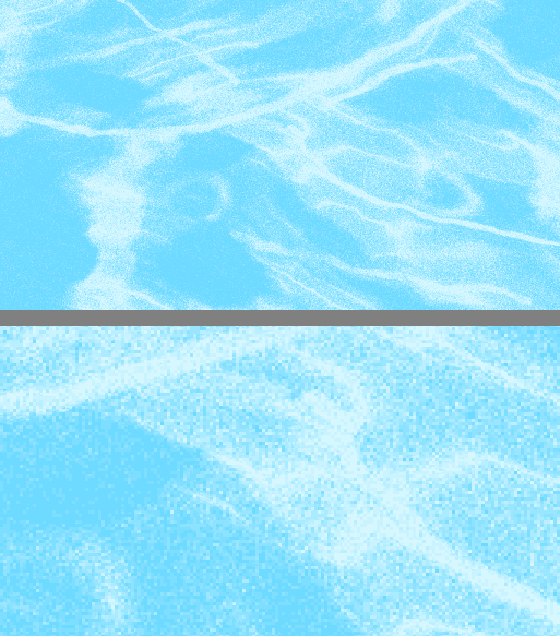
Top, the full canvas; bottom, a detail of the centre.
Give the GLSL for this texture, as a Shadertoy shader.

```glsl
#define DEEP vec3(0.430, 0.853, 1.0)
#define FOAM vec3(0.845, 0.970, 1.0)
#define GRAIN_ROWS 284.0
#define GRAIN_DOTS 7
#define WARP 0.070
#define HAZE 0.38
#define RIPPLE 0.60

float hash(vec2 p) {
    vec3 q = fract(p.xyx * 0.1031);
    q += dot(q, q.yzx + 33.33);
    return fract((q.x + q.y) * q.z);
}

float noise(vec2 p) {
    vec2 cell = floor(p), f = fract(p);
    f = f * f * (3.0 - 2.0 * f);
    return mix(mix(hash(cell), hash(cell + vec2(1, 0)), f.x),
               mix(hash(cell + vec2(0, 1)), hash(cell + vec2(1, 1)), f.x), f.y);
}

vec2 turn(vec2 p, float angle) {
    float c = cos(angle), s = sin(angle);
    return vec2(c * p.x + s * p.y, c * p.y - s * p.x);
}

// Octaves keep nearly the same heading, so stretched input stays streaky
float fbm(vec2 p) {
    float sum = 0.0, gain = 0.533;
    for (int i = 0; i < 4; i++) {
        sum += gain * noise(p);
        p = 2.0 * turn(p, 0.12) + 17.3;
        gain *= 0.5;
    }
    return sum;
}

// Hazy streaks with two sizes of thin crests, drawn out along one direction
float streaks(vec2 p, float angle) {
    vec2 q = turn(p, angle) * vec2(2.4, 9.5) + 40.0;
    q.y += 1.6 * noise(q * vec2(0.9, 0.3) + 9.0);
    float haze = smoothstep(0.32, 0.70, fbm(q));
    float crests = 0.0;
    for (int i = 0; i < 2; i++) {
        vec2 scale = vec2(1.0, 1.1) * (1.0 + 0.9 * float(i));
        float ridge = 1.0 - abs(2.0 * noise(q * scale + 70.0) - 1.0);
        crests = max(crests, pow(ridge, 8.0) * (1.0 - 0.25 * float(i)));
    }
    return 0.06 + HAZE * haze + RIPPLE * crests * (0.15 + haze);
}

// Filled ellipse with a fairly soft edge
float patchAt(vec2 p, vec2 center, vec2 radii, float angle) {
    return 1.0 - smoothstep(0.78, 1.17, length(turn(p - center, angle) / radii));
}

// Elliptic rim, strongest toward its right end
float crescent(vec2 p, vec2 center, vec2 radii, float angle) {
    vec2 q = turn(p - center, angle) / radii;
    float d = (length(q) - 1.0) / 0.2;
    return exp(-d * d) * (0.3 + 0.7 * smoothstep(-0.3, 0.8, q.x));
}

// Line along a quadratic curve that swells and thins, with a crisp core and faint halo
float vein(vec2 p, vec2 a, vec2 b, vec2 c, float width) {
    float d = 10.0;
    vec2 prev = a;
    for (int i = 1; i <= 16; i++) {
        float t = float(i) / 16.0;
        vec2 next = mix(mix(a, b, t), mix(b, c, t), t);
        vec2 e = next - prev, q = p - prev;
        d = min(d, length(q - e * clamp(dot(q, e) / dot(e, e), 0.0, 1.0)));
        prev = next;
    }
    d /= width * (0.45 + 0.9 * noise(p * 6.0 + 5.0));
    return max(1.0 - smoothstep(0.45, 1.2, d), 0.32 * exp(-0.7 * d));
}

float screen(float a, float b) {
    return 1.0 - (1.0 - a) * (1.0 - b);
}

float waterLight(vec2 p) {
    vec2 sway = vec2(fbm(p * vec2(4.0, 12.0) + 3.0), fbm(p * vec2(5.0, 7.0) + 31.0)) - 0.5;
    vec2 w = p + WARP * sway;
    vec2 ragged = p + WARP * sway * vec2(3.2, 1.8);

    // Rising streaks above the main vein, falling ones below
    float above = smoothstep(-0.06, 0.06, w.y - 0.35 * w.x - 0.33);
    float right = smoothstep(1.40, 1.55, w.x);
    float light = mix(streaks(w, -0.48), streaks(w, 0.40), above * (1.0 - right));
    float breakup = mix(fbm(turn(w, -0.6) * vec2(4.5, 15.0) + 55.0),
                        fbm(turn(w, 0.35) * vec2(4.5, 15.0) + 25.0), above);
    breakup = smoothstep(0.33, 0.62, breakup);

    // Calm dark pools
    float pool = patchAt(ragged, vec2(0.06, 0.24), vec2(0.24, 0.35), 0.0);
    pool = max(pool, patchAt(ragged, vec2(0.36, 0.71), vec2(0.22, 0.08), -0.35));
    pool = max(pool, patchAt(ragged, vec2(0.69, 0.51), vec2(0.13, 0.055), 0.0));
    pool = max(pool, patchAt(ragged, vec2(0.70, 0.14), vec2(0.18, 0.10), -0.2));
    pool = max(pool, patchAt(ragged, vec2(1.75, 0.92), vec2(0.14, 0.12), 0.0));
    pool = max(pool, 0.8 * patchAt(ragged, vec2(1.50, 0.66), vec2(0.22, 0.05), -0.35));
    pool = max(pool, 0.8 * patchAt(ragged, vec2(1.63, 0.35), vec2(0.14, 0.05), -0.25));
    light *= 1.0 - 0.93 * pool;

    // Broad cloudy glows; the tall column keeps most of its body
    float glow = 0.65 * patchAt(ragged, vec2(0.64, 0.66), vec2(0.20, 0.075), 0.1);
    glow = max(glow, 0.70 * patchAt(ragged, vec2(1.80, 0.47), vec2(0.09, 0.18), 0.0));
    glow = max(glow, 0.60 * patchAt(ragged, vec2(0.06, 0.85), vec2(0.06, 0.20), -0.2));
    glow = max(glow, 0.60 * patchAt(ragged, vec2(0.88, 0.54), vec2(0.12, 0.05), -0.7));
    glow *= 0.2 + 0.8 * breakup;
    float column = patchAt(ragged, vec2(0.38, 0.22), vec2(0.095, 0.36), -0.13);
    glow = max(glow, column * (0.40 + 0.30 * breakup));
    light = screen(light, glow);

    // Fainter filaments and rims
    float thin = vein(w, vec2(0.12, 0.80), vec2(0.45, 0.87), vec2(0.76, 0.96), 0.019);
    thin = max(thin, vein(w, vec2(0.33, 1.02), vec2(0.55, 0.90), vec2(0.76, 0.74), 0.015));
    thin = max(thin, vein(w, vec2(1.54, 0.86), vec2(1.64, 0.80), vec2(1.82, 0.66), 0.017));
    thin = max(thin, vein(w, vec2(0.74, 0.24), vec2(1.08, 0.18), vec2(1.70, 0.02), 0.015));
    thin = max(thin, crescent(w, vec2(0.63, 0.36), vec2(0.09, 0.075), 0.0));
    thin = max(thin, crescent(w, vec2(1.37, 0.39), vec2(0.17, 0.06), -0.38));
    light = screen(light, 0.72 * thin * (0.3 + 0.7 * breakup));

    // Main bright veins
    float bold = vein(w, vec2(-0.02, 0.66), vec2(0.20, 0.55), vec2(0.52, 0.555), 0.019);
    bold = max(bold, vein(w, vec2(0.52, 0.555), vec2(0.90, 0.60), vec2(1.55, 1.0), 0.023));
    bold = max(bold, vein(w, vec2(1.04, 0.64), vec2(1.16, 0.77), vec2(1.52, 0.81), 0.017));
    bold = max(bold, vein(w, vec2(0.94, 0.57), vec2(1.10, 0.31), vec2(1.82, 0.21), 0.014));
    bold = max(bold, patchAt(w, vec2(0.0, 0.62), vec2(0.09, 0.06), -0.4));
    return screen(light, bold * (0.65 + 0.23 * breakup));
}

void mainImage(out vec4 fragColor, in vec2 fragCoord) {
    vec2 p = fragCoord / iResolution.y;
    float light = clamp(waterLight(p), 0.015, 0.94);

    // Stipple: each grain averages a few random dots
    vec2 cell = floor(p * GRAIN_ROWS);
    float dots = 0.0;
    for (int i = 0; i < GRAIN_DOTS; i++) {
        dots += step(hash(cell + 411.7 * float(i + 1)), light);
    }
    fragColor = vec4(mix(DEEP, FOAM, dots / float(GRAIN_DOTS)), 1.0);
}
```
